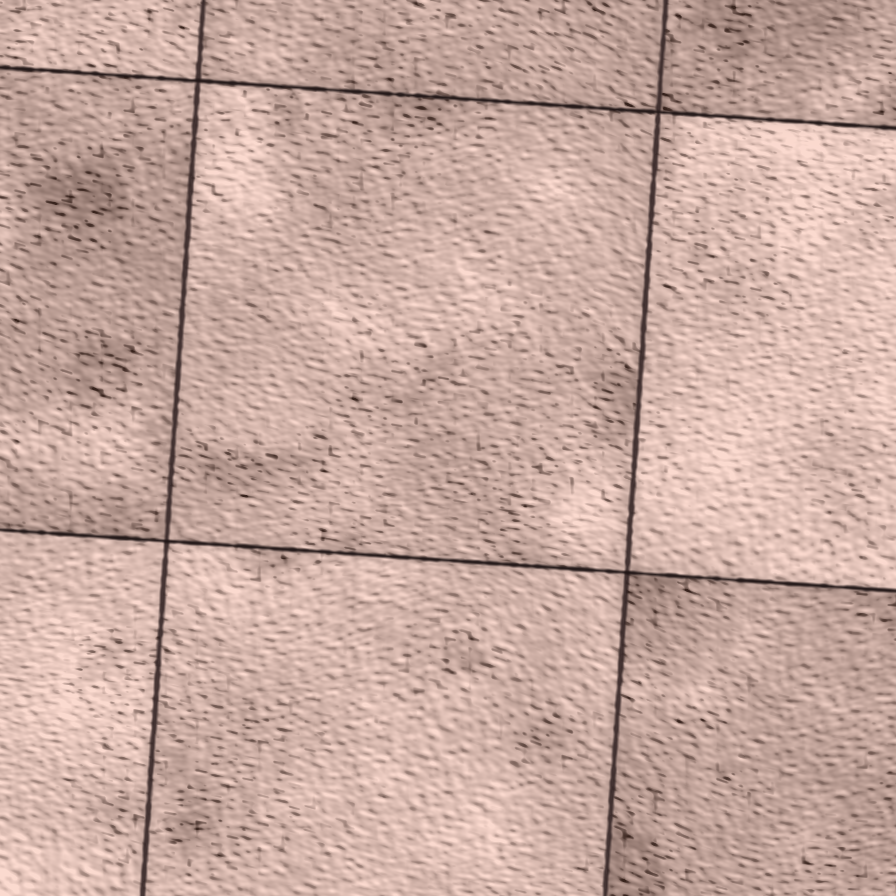
Give the GLSL for this texture, as a Shadertoy shader.

```glsl
const float TILE_SIZE = 0.515;               // tile pitch, canvas units
const float TILE_ANGLE = 0.068;              // clockwise turn of the grid
const vec2 GRID_CORNER = vec2(0.186, 0.396); // one grout crossing
const vec2 GROUT_HALF = vec2(0.0027, 0.0019);
const float GROUT_SOFT = 0.0020;
const float GROUT_WEAR = 0.0016;
const vec2 GRAIN_FREQ = vec2(105.0, 200.0);  // long, flat grains
const float GRAIN_TILT = 0.20;
const float GRAIN_DEPTH = 0.36;
const float CREVICE_DEPTH = 0.28;
const vec2 PIT_FREQ = vec2(115.0, 185.0);
const float PIT_DEPTH = 0.55;
const float BASE_TONE = 0.89;
const float TILE_VARIATION = 0.125;
const float MOTTLE = 0.36;
const vec3 DARK_STONE = vec3(0.22, 0.14, 0.115);
const vec3 LIGHT_STONE = vec3(0.88, 0.755, 0.715);
const vec3 GROUT_UPRIGHT = vec3(0.21, 0.15, 0.15);
const vec3 GROUT_LEVEL = vec3(0.12, 0.08, 0.08);

float hash(vec2 p) {
    return fract(sin(dot(p, vec2(127.1, 311.7))) * 43758.5453);
}

float noise(vec2 p) {
    vec2 i = floor(p), f = fract(p);
    f = f * f * (3.0 - 2.0 * f);
    return mix(mix(hash(i), hash(i + vec2(1, 0)), f.x),
               mix(hash(i + vec2(0, 1)), hash(i + vec2(1, 1)), f.x), f.y);
}

float fbm(vec2 p) {
    float sum = 0.0, amp = 0.5;
    for (int i = 0; i < 4; i++) {
        sum += amp * noise(p);
        p = mat2(1.6, 1.2, -1.2, 1.6) * p + 7.3;
        amp *= 0.5;
    }
    return sum / 0.9375;
}

// Rough stone height; its slope gives the lit relief
float stoneHeight(vec2 p) {
    vec2 turned = mat2(0.96, 0.28, -0.28, 0.96) * p;
    return 0.65 * noise(p) + 0.35 * noise(turned * 1.5 + 31.7);
}

// Darkness of a whole tile, -1 (pale) to 1 (dark)
float tileDarkness(vec2 cell) {
    return cos(dot(cell, vec2(1.257, -2.513)) + 1.657);
}

void mainImage(out vec4 fragColor, in vec2 fragCoord) {
    vec2 uv = fragCoord / iResolution.xy;
    float pixel = 1.0 / min(iResolution.x, iResolution.y);

    // Turned tile grid
    float c = cos(TILE_ANGLE), s = sin(TILE_ANGLE);
    vec2 d = uv - GRID_CORNER;
    vec2 grid = vec2(c * d.x - s * d.y, s * d.x + c * d.y);
    vec2 cell = floor(grid / TILE_SIZE);
    float darkness = tileDarkness(cell);

    // Each tile is cut from its own piece of stone
    vec2 stone = uv + 3.0 + 5.0 * vec2(hash(cell + 2.3), hash(cell + 8.9));
    float blotch = fbm(stone * 8.0);
    float stain = fbm(stone * 10.0 + 17.0);

    // Slanted, gently bent grain, lit from above
    vec2 bent = stone;
    bent.y += GRAIN_TILT * uv.x + 0.05 * noise(stone * 4.0);
    vec2 grain = bent * GRAIN_FREQ;
    vec2 lightStep = vec2(0.2, 0.5);
    float relief = stoneHeight(grain - lightStep) - stoneHeight(grain + lightStep);
    float crevice = smoothstep(0.22, 0.60, -relief);

    // Small dark pits everywhere, denser in stained areas
    float pitNoise = noise(bent * PIT_FREQ + 53.0);
    float pitArea = smoothstep(0.35, 0.70, stain + 0.08 * darkness);
    float pits = smoothstep(0.70, 0.98, pitNoise) * mix(0.15, 1.0, pitArea);
    float smudge = smoothstep(0.58, 0.80, stain + 0.06 * darkness);

    float tone = BASE_TONE - TILE_VARIATION * darkness;
    tone += MOTTLE * (blotch - 0.5) + GRAIN_DEPTH * relief;
    tone -= CREVICE_DEPTH * crevice * mix(0.5, 1.3, pitArea);
    tone -= PIT_DEPTH * pits + 0.18 * smudge;
    tone += 0.08 * smoothstep(0.62, 0.80, blotch);
    vec3 color = mix(DARK_STONE, LIGHT_STONE, clamp(tone, 0.0, 1.16));

    // Grout lines with ragged edges and a faint dirty rim
    vec2 fromLine = abs(fract(grid / TILE_SIZE + 0.5) - 0.5) * TILE_SIZE;
    vec2 ragged = fromLine + GROUT_WEAR * (noise(uv * 150.0) - 0.5);
    float soft = max(GROUT_SOFT, pixel);
    vec2 grout = 1.0 - smoothstep(GROUT_HALF - soft, GROUT_HALF + soft, ragged);
    color *= 1.0 - 0.10 * exp(-min(fromLine.x, fromLine.y) / 0.006);
    color = mix(color, GROUT_UPRIGHT, 0.90 * grout.x);
    color = mix(color, GROUT_LEVEL, 0.95 * grout.y);

    fragColor = vec4(color, 1.0);
}
```
